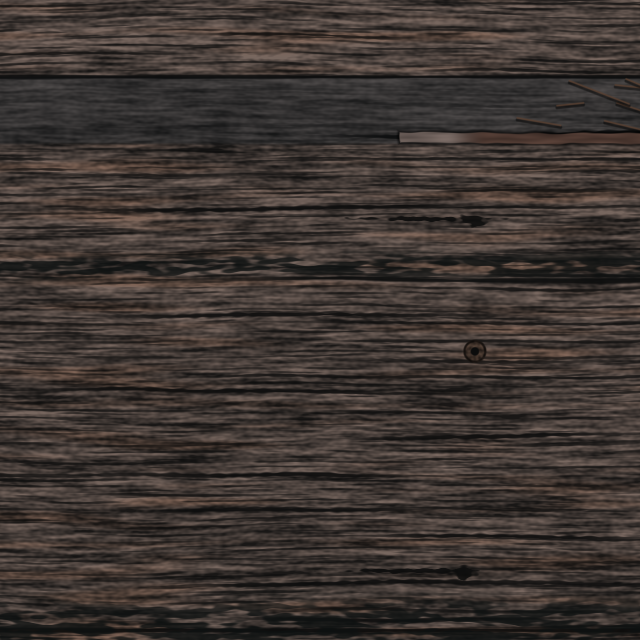
Give the GLSL for this texture, as a Shadertoy shader.

```glsl
#define PIXEL (1.0 / iResolution.y)
#define GRAIN_CONTRAST 0.82
#define GRAIN_LEVEL 0.635
#define CRACK_DEPTH 0.9
#define RUST_AMOUNT 0.4
#define SPLINTERS 7
#define DARK_WOOD vec3(0.045, 0.046, 0.046)
#define PALE_WOOD vec3(0.43, 0.37, 0.342)
#define RUST_TINT vec3(1.2, 0.97, 0.8)
#define SLATE_TINT vec3(0.91, 1.0, 1.07)
#define MOSS_DARK vec3(0.05, 0.064, 0.064)
#define SPLINTER_COLOR vec3(0.35, 0.25, 0.19)

float hash(vec2 p) {
    vec3 q = fract(p.xyx * 0.1031);
    q += dot(q, q.yzx + 33.33);
    return fract((q.x + q.y) * q.z);
}

float cornerSlope(vec2 cell, vec2 offset) {
    float angle = 6.2832 * hash(cell);
    return dot(vec2(cos(angle), sin(angle)), offset);
}

float gradientNoise(vec2 p) {
    vec2 i = floor(p), f = p - i;
    vec2 u = f * f * f * (f * (f * 6.0 - 15.0) + 10.0);
    vec2 e = vec2(1.0, 0.0);
    return mix(mix(cornerSlope(i, f), cornerSlope(i + e, f - e), u.x),
               mix(cornerSlope(i + e.yx, f - e.yx), cornerSlope(i + 1.0, f - 1.0), u.x), u.y);
}

// Long fibres from coarse to fine, then short grit
float grain(vec2 p) {
    return 0.26 * gradientNoise(p * vec2(1.7, 24.0))
         + 0.42 * gradientNoise(p * vec2(3.5, 66.0) + 17.0)
         + 0.60 * gradientNoise(p * vec2(8.0, 125.0) + 41.0)
         + 0.62 * gradientNoise(p * vec2(22.0, 195.0) + 73.0)
         + 0.34 * gradientNoise(p * vec2(90.0, 230.0) + 29.0);
}

// One tapering, broken crack per row
float cracks(vec2 p, float rows, float stretch, float width) {
    float row = floor(p.y * rows);
    float seed = hash(vec2(row, rows));
    float wander = 0.16 * gradientNoise(vec2(p.x * stretch * 2.0, row * 3.7 + rows));
    float center = mix(0.3, 0.7, seed) + wander;
    float d = abs(fract(p.y * rows) - center) / rows;
    float open = gradientNoise(vec2(p.x * stretch + seed * 60.0, row * 5.3 + 0.5));
    open = smoothstep(-0.02, 0.26, open);
    float ragged = 1.0 + 1.3 * gradientNoise(p * vec2(50.0, 110.0));
    float w = width * open * ragged;
    return open * (1.0 - smoothstep(w * 0.4, w + PIXEL, d));
}

float seam(vec2 p, float y, float width) {
    float w = width * (1.0 + 1.2 * gradientNoise(vec2(p.x * 9.0, y * 80.0)));
    return 1.0 - smoothstep(w * 0.4, w + PIXEL, abs(p.y - y));
}

float band(float y, float low, float high, float soft) {
    return smoothstep(low - soft, low + soft, y) * (1.0 - smoothstep(high - soft, high + soft, y));
}

float segmentDistance(vec2 p, vec2 a, vec2 b) {
    vec2 ab = b - a;
    return length(p - a - ab * clamp(dot(p - a, ab) / dot(ab, ab), 0.0, 1.0));
}

void mainImage(out vec4 fragColor, in vec2 fragCoord) {
    vec2 uv = fragCoord / iResolution.y;
    vec2 p = uv;
    p.y += 0.014 * gradientNoise(uv * vec2(1.5, 4.0)) + 0.003 * gradientNoise(uv * vec2(6.0, 22.0));

    // Weathered fibres; the slate board is smoother
    float slate = band(uv.y + 0.1 * (p.y - uv.y), 0.775, 0.88, 0.003);
    float tone = GRAIN_LEVEL + GRAIN_CONTRAST * grain(p) * mix(1.0, 0.5, slate);
    tone += 0.12 * gradientNoise(p * vec2(1.2, 7.0) + 5.0) - 0.16 * slate;
    tone += 0.06 * smoothstep(0.3, 0.6, uv.y) - 0.03;

    // Cracks and board seams
    float crack = cracks(p, 17.0, 1.3, 0.0034);
    crack = max(crack, 0.85 * cracks(p + 0.31, 38.0, 2.6, 0.0020) * (1.0 - 0.6 * slate));
    crack = max(crack, 0.75 * cracks(p + 0.67, 75.0, 5.0, 0.0013) * (1.0 - 0.7 * slate));
    crack = max(crack, 0.60 * cracks(p + 0.83, 115.0, 11.0, 0.0009) * (1.0 - 0.7 * slate));
    crack = max(crack, seam(uv, 0.88, 0.0032));
    crack = max(crack, seam(p, 0.56, 0.0035) * smoothstep(0.2, 0.5, uv.x));
    crack = max(crack, seam(uv, 0.015, 0.004));

    // Knots: ragged dark hollows with a drawn-out tail
    for (int k = 0; k < 2; k++) {
        vec2 q = uv - mix(vec2(0.738, 0.655), vec2(0.725, 0.105), float(k));
        float rough = 0.9 * gradientNoise(uv * vec2(60.0, 130.0));
        float core = length(q / vec2(0.024, 0.011)) + rough;
        float tail = length((q + vec2(0.08, -0.003)) / vec2(0.12, 0.004)) + rough;
        crack = max(crack, 1.0 - smoothstep(0.6, 1.0, min(core, tail)));
    }
    tone = clamp(tone, 0.14, 1.1) * (1.0 - CRACK_DEPTH * crack);

    // Wood colour with rusty streaks
    vec3 color = mix(DARK_WOOD, PALE_WOOD, tone);
    float rust = smoothstep(0.0, 0.45, gradientNoise(p * vec2(3.0, 44.0) + 91.0));
    color *= mix(vec3(1.0), RUST_TINT, rust * RUST_AMOUNT * (1.0 - slate));
    color *= mix(vec3(1.0), SLATE_TINT, slate);

    // Damp, flaking dark stains
    float stain = band(p.y, 0.564, 0.600, 0.012) + band(p.y, -0.1, 0.06, 0.025);
    float flakes = gradientNoise(p * vec2(9.0, 75.0)) + 0.8 * gradientNoise(p * vec2(34.0, 150.0));
    float damp = stain * smoothstep(-0.2, 0.15, flakes + 0.3 * gradientNoise(uv * 3.0));
    color = mix(color, MOSS_DARK, 0.8 * damp);

    // Pale lath along the board edge
    float ragged = 0.003 * gradientNoise(uv * vec2(30.0, 60.0));
    float lathEdge = max(abs(uv.y - 0.784 + 0.005 * (uv.x - 0.8)) - 0.008, 0.625 - uv.x) + ragged;
    color *= 1.0 - 0.65 * (1.0 - smoothstep(0.0, 0.006, lathEdge));
    vec3 lath = mix(vec3(0.41, 0.36, 0.34), vec3(0.30, 0.22, 0.19), smoothstep(0.70, 0.76, uv.x));
    lath *= 1.0 + 0.35 * gradientNoise(uv * vec2(18.0, 150.0));
    color = mix(color, lath, 1.0 - smoothstep(-PIXEL, PIXEL, lathEdge));

    // Loose splinters with a thin shadow
    for (int i = 0; i < SPLINTERS; i++) {
        float n = float(i);
        vec2 start = vec2(mix(0.68, 0.98, hash(vec2(n, 2.0))), mix(0.80, 0.88, hash(vec2(n, 8.0))));
        float angle = mix(-0.4, 0.2, hash(vec2(n, 5.0)));
        vec2 end = start + mix(0.03, 0.10, hash(vec2(n, 9.0))) * vec2(cos(angle), sin(angle));
        float shade = segmentDistance(uv + vec2(0.0, 0.003), start, end);
        color *= 1.0 - 0.5 * (1.0 - smoothstep(0.001, 0.004, shade));
        float body = segmentDistance(uv, start, end) - 0.0013;
        color = mix(color, SPLINTER_COLOR, 0.85 * (1.0 - smoothstep(-PIXEL, PIXEL, body)));
    }

    // Rusted screw head
    vec2 s = uv - vec2(0.742, 0.451);
    float r = length(s);
    vec3 screw = vec3(0.23, 0.18, 0.15) * (1.0 + 0.8 * gradientNoise(uv * 160.0));
    screw *= 1.0 - 0.6 * smoothstep(0.013, 0.016, r);
    screw = mix(DARK_WOOD, screw, smoothstep(0.005, 0.008, r));
    color = mix(color, screw, 1.0 - smoothstep(0.018 - PIXEL, 0.018 + PIXEL, r));

    fragColor = vec4(clamp(color, 0.0, 1.0), 1.0);
}
```
